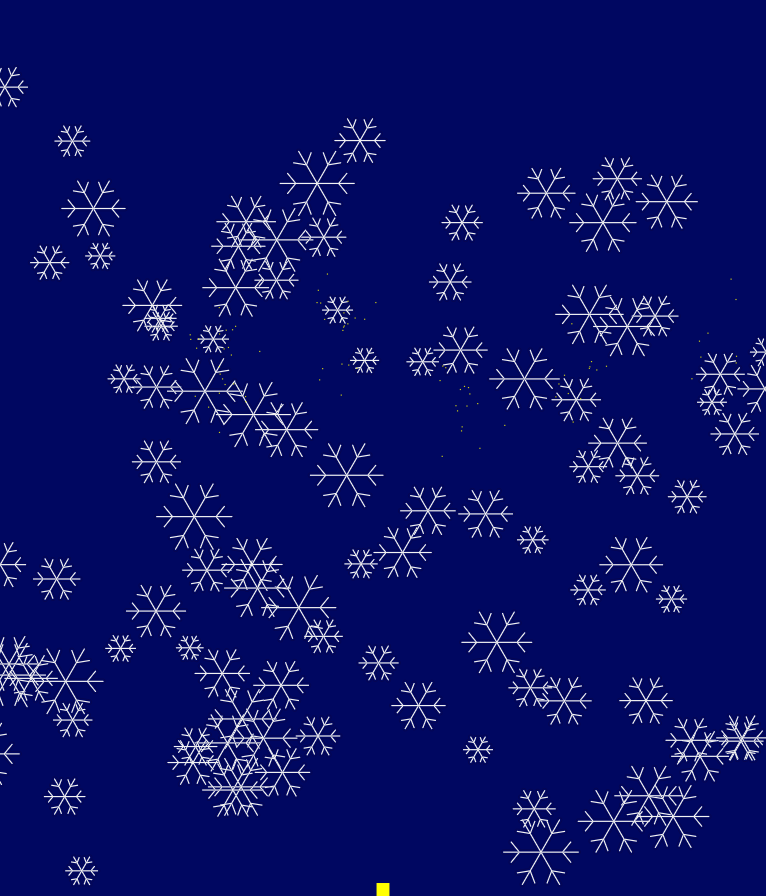
Reproduce this pattern procedurally as a WebGL 2 fragment shader.

```glsl
#version 300 es
precision highp float;
// Draws thin white six-armed snowflakes and tiny yellow sparks on a navy sky.
uniform vec2 u_resolution;
out vec4 fragColor;

const vec3 NAVY = vec3(0.0, 0.026, 0.38);
const vec3 DARK_EDGE = vec3(0.02, 0.02, 0.31);
const vec3 SNOW = vec3(0.95, 0.95, 0.95);
const vec3 YELLOW = vec3(1.0, 1.0, 0.0);
const float LINE_HALF = 0.00066;
const float SIXTH_TURN = 1.0471976;
const int CHAINS = 35;
const int CHAIN_LENGTH = 3;
const int BURSTS = 5;

vec2 hash2(vec2 p) {
  vec3 q = fract(vec3(p.xyx) * vec3(0.1031, 0.1030, 0.0973));
  q += dot(q, q.yzx + 33.33);
  return fract((q.xx + q.yz) * q.zy);
}

float segmentDistance(vec2 p, vec2 a, vec2 b) {
  vec2 ab = b - a;
  return length(p - a - ab * clamp(dot(p - a, ab) / dot(ab, ab), 0.0, 1.0));
}

// Share of a pixel covered by a stroke whose centre is d away
float strokeCoverage(float d, float halfWidth, float pixel) {
  float near = max(d - halfWidth, -0.5 * pixel);
  float far = min(d + halfWidth, 0.5 * pixel);
  return clamp((far - near) / pixel, 0.0, 1.0);
}

float boxCoverage(vec2 p, vec2 halfSize, float pixel) {
  return strokeCoverage(abs(p.x), halfSize.x, pixel)
       * strokeCoverage(abs(p.y), halfSize.y, pixel);
}

// Six arms folded into one half sector, each with a forked tip
float snowflakeDistance(vec2 p, float radius) {
  float angle = abs(mod(atan(p.y, p.x) + 0.5 * SIXTH_TURN, SIXTH_TURN) - 0.5 * SIXTH_TURN);
  vec2 q = length(p) * vec2(cos(angle), sin(angle));
  float arm = segmentDistance(q, vec2(0.0), vec2(radius, 0.0));
  float fork = segmentDistance(q, vec2(0.58, 0.0) * radius, vec2(0.80, 0.27) * radius);
  return min(arm, fork);
}

// Flakes drift in short diagonal chains, denser towards the ground
float snowfieldDistance(vec2 p, float aspect) {
  float nearest = 1.0;
  for (int i = 0; i < CHAINS; i++) {
    float id = float(i);
    vec2 seed = hash2(vec2(id, 7.0));
    vec2 slope = hash2(vec2(id, 19.0));
    float height = pow((id + seed.y) / float(CHAINS), 1.2);
    float across = fract(id * 0.618 + 0.22 * seed.x);
    vec2 middle = vec2(across * aspect, 0.085 + 0.76 * height);
    float side = slope.x < 0.3 ? 1.0 : -1.0;
    vec2 stride = vec2(side, 0.3 + 0.6 * slope.y) * mix(0.03, 0.06, slope.y);
    for (int k = 0; k < CHAIN_LENGTH; k++) {
      vec2 jitter = hash2(vec2(id + 3.0, float(k) + 41.0)) - 0.5;
      vec2 size = hash2(vec2(id + 11.0, float(k) + 73.0));
      float radius = mix(0.0145, 0.042, size.x);
      vec2 local = p - middle - stride * (float(k) - 1.0) - 0.05 * jitter;
      if (length(local) < radius + 0.006) {
        nearest = min(nearest, snowflakeDistance(local, radius));
      }
    }
  }
  return nearest;
}

// Loose bursts of specks at mid height, thinning from left to right
float sparkCoverage(vec2 p, float aspect, float pixel) {
  float cover = 0.0;
  for (int b = 0; b < BURSTS; b++) {
    float id = float(b);
    vec2 centre = vec2((0.29 + 0.16 * id) * aspect, 0.59 + 0.05 * sin(id * 2.1));
    int count = 24 - 4 * b;
    for (int k = 0; k < count; k++) {
      vec2 polar = hash2(vec2(float(k) + 5.0, id + 91.0));
      float angle = 6.0 * SIXTH_TURN * polar.x;
      float reach = 0.075 * polar.y;
      vec2 spark = centre + reach * vec2(0.6 * cos(angle), sin(angle));
      cover = max(cover, boxCoverage(p - spark, vec2(LINE_HALF), pixel));
    }
  }
  return cover;
}

void main() {
  float pixel = 1.0 / u_resolution.y;
  float aspect = u_resolution.x * pixel;
  vec2 p = gl_FragCoord.xy * pixel;

  // Sky, faint dark rims, then white strokes
  float d = snowfieldDistance(p, aspect);
  float rim = 0.8 * max(0.0, 1.0 - abs(d - 0.0027) / 0.001);
  vec3 color = mix(NAVY, DARK_EDGE, rim);
  color = mix(color, SNOW, strokeCoverage(d, LINE_HALF, pixel));

  // Yellow specks and the small block on the ground
  color = mix(color, YELLOW, 0.8 * sparkCoverage(p, aspect, pixel));
  vec2 block = p - vec2(0.5 * aspect, 0.007);
  color = mix(color, YELLOW, boxCoverage(block, vec2(0.0072, 0.0075), pixel));

  fragColor = vec4(color, 1.0);
}
```
